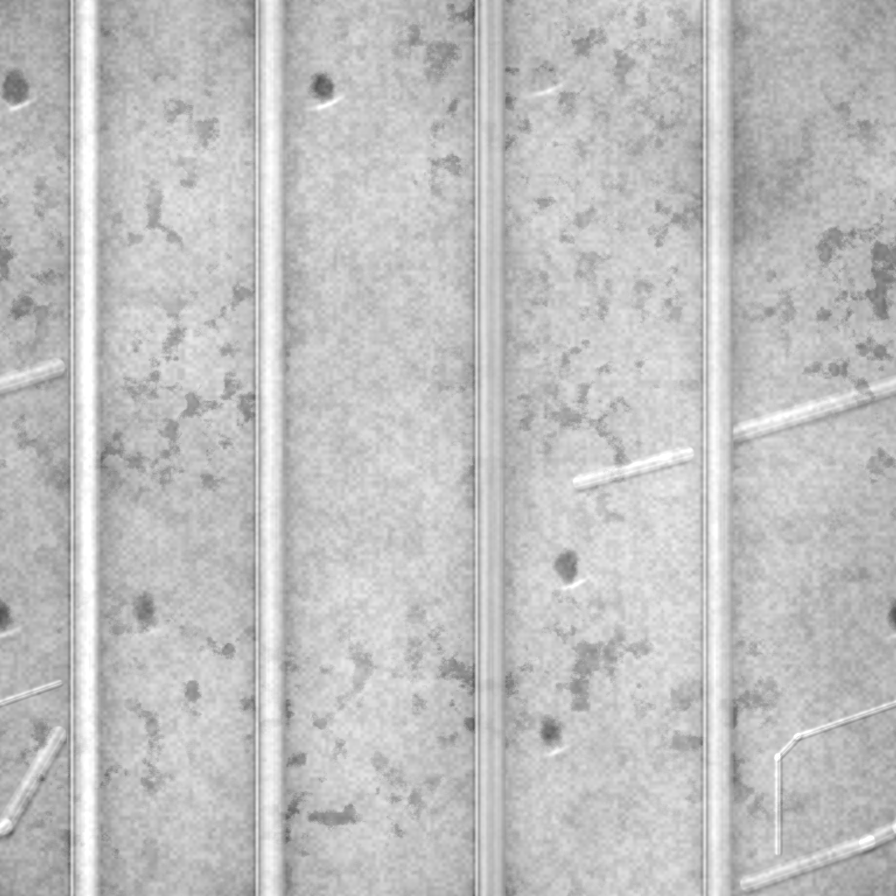
Give the GLSL for this texture, as a WebGL 2 fragment shader.

```glsl
#version 300 es
precision highp float;
// Weathered grey sheet metal: four upright rounded ribs between mottled panels,
// with slanted embossed ridges and small punched dents. Tileable value noise
// gives the stains, pits and grain; ribs, ridges and dents are shaded on top.

uniform vec2 u_resolution;
out vec4 fragColor;

const int RIBS = 4, RIDGES = 8, DENTS = 7;
const float RIB_HALF = 0.0170;
const float SHADOW_REACH = 0.016;
const float STAIN = 0.30, GRAIN = 0.17, PITTING = 0.16;
const vec3 TINT = vec3(1.0);

// Rib: centre x, gloss, highlight offset, highlight width (in half widths)
const vec4 RIB[RIBS] = vec4[](
  vec4(0.0955, 0.27, 0.08, 0.52), vec4(0.3020, 0.22, -0.08, 0.46),
  vec4(0.5470, 0.13, -0.38, 0.24), vec4(0.8015, 0.21, -0.20, 0.42));
// Tone of the panel to the right of each rib
const float PANEL[RIBS] = float[](0.755, 0.760, 0.800, 0.752);

// Ridge: start and end points; x beyond 1 wraps round to the left edge
const vec4 RIDGE[RIDGES] = vec4[](
  vec4(0.648, 0.462, 0.766, 0.494), vec4(0.824, 0.517, 1.062, 0.590),
  vec4(0.868, 0.050, 0.868, 0.155), vec4(0.868, 0.155, 0.890, 0.178),
  vec4(0.890, 0.178, 1.065, 0.238), vec4(0.835, 0.014, 0.968, 0.060),
  vec4(0.968, 0.060, 1.005, 0.078), vec4(1.005, 0.078, 1.065, 0.180));
const float RIDGE_HALF[RIDGES] = float[](
  0.0085, 0.0105, 0.0040, 0.0040, 0.0040, 0.0090, 0.0090, 0.0095);

// Dent: centre, darkness, brightness of the raised lip
const vec4 DENT[DENTS] = vec4[](
  vec4(0.017, 0.904, 0.32, 0.22), vec4(0.358, 0.905, 0.36, 0.25),
  vec4(0.604, 0.920, 0.12, 0.18), vec4(0.164, 0.317, 0.30, 0.08),
  vec4(0.634, 0.369, 0.32, 0.18), vec4(0.614, 0.183, 0.32, 0.18),
  vec4(1.002, 0.315, 0.32, 0.18));

float hash(vec2 p) {
  return fract(sin(dot(p, vec2(127.1, 311.7))) * 43758.5453);
}

// Value noise that repeats after `period` cells
float noise(vec2 uv, float period) {
  vec2 p = uv * period, i = floor(p), f = fract(p);
  f = f * f * (3.0 - 2.0 * f);
  vec2 a = mod(i, period), b = mod(i + 1.0, period);
  return mix(mix(hash(a), hash(vec2(b.x, a.y)), f.x),
             mix(hash(vec2(a.x, b.y)), hash(b), f.x), f.y);
}

float fbm(vec2 uv, float period) {
  float sum = 0.0, weight = 0.5;
  for (int i = 0; i < 5; i++) {
    sum += weight * noise(uv, period);
    period *= 2.0;
    weight *= 0.55;
  }
  return sum / 1.055;
}

float bump(float x, float width) { return exp(-x * x / (width * width)); }

// Light and dark flanks of one embossed ridge
float ridgeLight(vec2 p, vec4 ends, float halfWidth, float soft) {
  vec2 axis = ends.zw - ends.xy, d = p - ends.xy;
  float t = clamp(dot(d, axis) / dot(axis, axis), 0.0, 1.0);
  float away = length(d - axis * t);
  float side = (axis.x * d.y - axis.y * d.x) / length(axis) / halfWidth;
  float mask = 1.0 - smoothstep(halfWidth - soft, halfWidth + soft, away);
  float lit = 0.06 + 0.13 * bump(side - 0.35, 0.35) + 0.05 * bump(side + 0.45, 0.15);
  float shade = bump(side + 1.15, 0.45) * (1.0 - smoothstep(halfWidth, halfWidth * 2.0, away));
  return lit * mask - 0.13 * shade;
}

// Ragged dark hollow with a slanted bright lip below it
float dentLight(vec2 p, vec4 dent, float rough) {
  vec2 d = p - dent.xy;
  d.x -= round(d.x);
  float hollow = length(d / vec2(0.015, 0.020)) + (rough - 0.5) * 1.1;
  vec2 lip = d - vec2(0.007, -0.022);
  float curve = lip.y - 0.38 * lip.x - 7.0 * lip.x * lip.x;
  return dent.w * bump(curve, 0.0032) * bump(lip.x, 0.016)
       - dent.z * (0.55 + 0.7 * rough) * (1.0 - smoothstep(0.45, 1.15, hollow));
}

void main() {
  vec2 uv = gl_FragCoord.xy / u_resolution;
  float pixel = 1.0 / min(u_resolution.x, u_resolution.y);
  float soft = max(pixel, 0.0015);

  // Stains, grain and clustered pits
  float cloud = fbm(uv, 5.0) - 0.5;
  float speck = fbm(uv + 0.37, 48.0);
  float grain = noise(uv, 230.0) * 0.6 + noise(uv + 0.13, 120.0) * 0.4 - 0.5;
  float cluster = smoothstep(0.42, 0.68, fbm(uv + 0.61, 7.0));
  float pits = smoothstep(0.52, 0.72, speck) * (0.25 + cluster);

  // Panel tones with the shadow beside each rib
  float tone = PANEL[RIBS - 1];
  float shadow = 0.0;
  for (int i = 0; i < RIBS; i++) {
    float dx = uv.x - RIB[i].x;
    tone = mix(tone, PANEL[i], step(0.0, dx));
    float strength = dx > 0.0 ? 0.15 : 0.10;
    shadow += strength * exp(-max(abs(dx) - RIB_HALF, 0.0) / SHADOW_REACH);
  }
  tone += 0.025 + STAIN * cloud + GRAIN * grain - PITTING * pits;
  tone -= shadow * (0.8 + 0.5 * speck);

  // Embossed ridges, wrapped across the side edges
  vec2 p = vec2(uv.x < 0.075 ? uv.x + 1.0 : uv.x, uv.y);
  for (int i = 0; i < RIDGES; i++) tone += ridgeLight(p, RIDGE[i], RIDGE_HALF[i], soft);

  float rough = fbm(uv + 0.21, 64.0);
  for (int i = 0; i < DENTS; i++) tone += dentLight(uv, DENT[i], rough);

  // Rounded ribs with a worn highlight and thin edge seams
  float streak = noise(vec2(uv.x * 40.0, uv.y), 12.0) - 0.5;
  for (int i = 0; i < RIBS; i++) {
    float dx = uv.x - RIB[i].x, t = dx / RIB_HALF;
    float metal = 0.74 + RIB[i].y * bump(t - RIB[i].z, RIB[i].w);
    metal += 0.06 * bump(t - 0.45, 0.25) + 0.13 * bump(t + 0.88, 0.09);
    metal -= 0.12 * bump(t + 0.72, 0.10) + 0.10 * bump(t - 0.95, 0.20);
    metal += 0.04 * streak + 0.10 * cloud + 0.45 * RIB[i].y * grain - 0.30 * RIB[i].y * pits;
    tone = mix(tone, metal, 1.0 - smoothstep(RIB_HALF - soft, RIB_HALF + soft, abs(dx)));
    tone -= 0.10 * bump(t + 1.08, 0.10);
  }
  fragColor = vec4(TINT * clamp(tone, 0.0, 1.0), 1.0);
}
```
